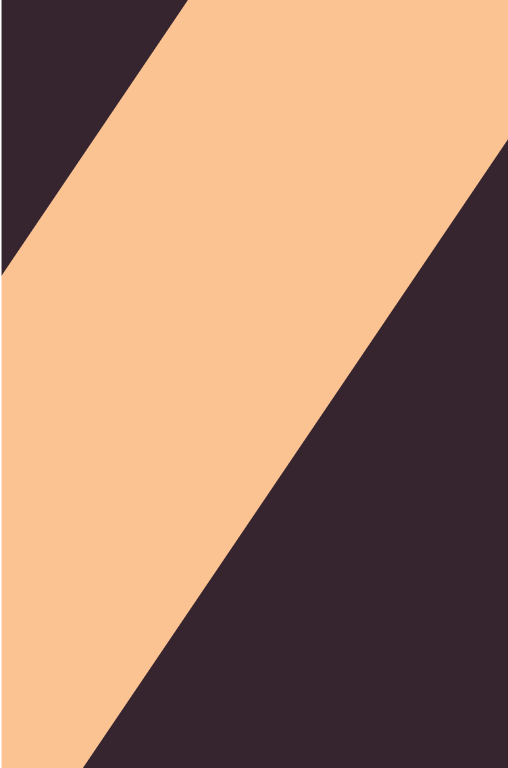
This background is drawn by a WebGL 1 fragment shader. Its source:

```glsl
precision highp float;
uniform vec2 u_resolution;

// Signed distance to an endless band: negative inside
float bandDistance(vec2 p, vec2 normal, float offset, float halfWidth) {
  return abs(dot(p, normal) - offset) - halfWidth;
}

// Antialiased coverage of the region where the distance is negative
float coverage(float dist, float pixel) {
  return clamp(0.5 - dist / pixel, 0.0, 1.0);
}

void main() {
  // Canvas height is one unit
  float pixel = 1.0 / u_resolution.y;
  vec2 p = gl_FragCoord.xy * pixel;

  vec3 plum = vec3(0.212, 0.141, 0.184);
  vec3 peach = vec3(0.984, 0.765, 0.573);

  // Broad diagonal band
  vec2 normal = normalize(vec2(1.479, -1.0));
  float band = bandDistance(p, normal, -0.134, 0.2234);
  vec3 color = mix(plum, peach, coverage(band, pixel));

  // Thin pale margin on the left
  color = mix(color, vec3(1.0), coverage(p.x - 0.002, pixel));

  gl_FragColor = vec4(color, 1.0);
}
```
